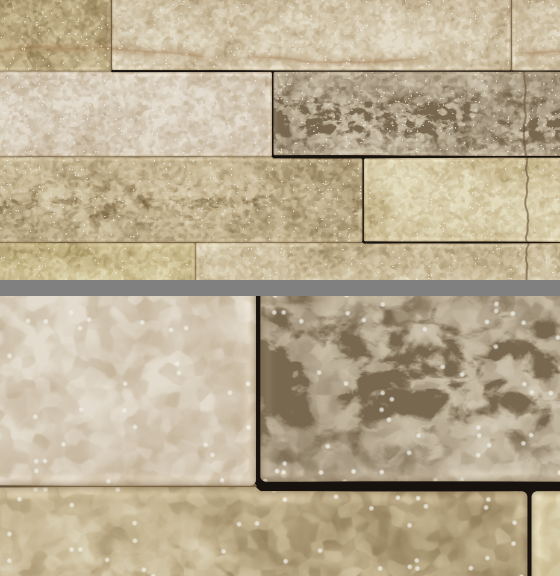
Top, the full canvas; bottom, a detail of the centre.
Write a WebGL 1 fragment shader that draws this texture.

```glsl
precision highp float;
// Ledger-stone wall: four courses of long quartzite slabs in a staggered bond.
// Each slab has its own tone and dirt; blended crystals, layered noise and
// glints form the grain, and a rounded-box distance shapes the uneven joints.

uniform vec2 u_resolution;

float hash(vec2 p) {
  return fract(sin(dot(p, vec2(127.1, 311.7))) * 43758.5453);
}

float noise(vec2 p) {
  vec2 i = floor(p), f = fract(p);
  f = f * f * (3.0 - 2.0 * f);
  return mix(mix(hash(i), hash(i + vec2(1, 0)), f.x),
             mix(hash(i + vec2(0, 1)), hash(i + vec2(1, 1)), f.x), f.y);
}

float fbm(vec2 p) {
  float sum = 0.0, amp = 0.5;
  for (int i = 0; i < 5; i++) {
    sum += amp * noise(p);
    p = p * 2.03 + vec2(17.3, 9.1);
    amp *= 0.5;
  }
  return sum;
}

// Softly blended Voronoi cells, each with a random brightness
float crystals(vec2 p) {
  vec2 cell = floor(p);
  float sum = 0.0, total = 0.0;
  for (int y = -1; y <= 1; y++) {
    for (int x = -1; x <= 1; x++) {
      vec2 c = cell + vec2(x, y);
      vec2 d = c + vec2(hash(c), hash(c + 41.7)) - p;
      float weight = exp(-9.0 * dot(d, d));
      sum += weight * hash(c + 83.2);
      total += weight;
    }
  }
  return sum / total;
}

// Value belonging to one of the four courses, counted from the top
float pick(vec4 values, float row) {
  return dot(values, vec4(equal(vec4(0, 1, 2, 3), vec4(row))));
}

float jointOffset(float row) {
  return pick(vec4(0.398, 0.974, 1.297, 0.698), row);
}

void main() {
  float px = 1.0 / u_resolution.y;
  vec2 p = gl_FragCoord.xy * px;
  p.y = 1.0 - p.y;

  // Staggered layout
  vec2 size = vec2(1.428, 0.306);
  float course = (p.y + 0.052) / size.y;
  float row = floor(course);
  float along = (p.x - jointOffset(row)) / size.x;
  float column = floor(along);
  float right = step(0.0, column);
  vec2 local = (vec2(fract(along), fract(course)) - 0.5) * size;
  vec2 seed = p + vec2(column * 7.3, row * 3.7);

  // Joint widths: the gap opens below the right-hand slab of each course
  float above = floor(course + 0.5) - 1.0;
  float run = p.x - jointOffset(above);
  vec2 gap = vec2(pick(vec4(0.0012, 0.0026, 0.0024, 0.0003), row),
                  pick(vec4(0.0028, 0.0048, 0.0026, 0.0), above));
  gap.y *= smoothstep(-0.004, 0.004, run) * (1.0 - 0.6 * smoothstep(0.2, 0.9, run));
  gap.y += 0.0005 + 0.0008 * noise(vec2(p.x * 9.0, above));
  vec2 margin = 0.5 * size - abs(local);
  vec2 q = 0.007 - margin + gap;
  float inside = 0.007 - length(max(q, 0.0)) - min(max(q.x, q.y), 0.0);
  float gapWidth = margin.x < margin.y ? gap.x : gap.y;

  // Slab character
  float tone = mix(pick(vec4(0.47, 0.76, 0.49, 0.68), row),
                   pick(vec4(0.72, 0.46, 0.72, 0.62), row), right);
  float dirt = mix(pick(vec4(0.25, 0.03, 0.5, 0.08), row),
                   pick(vec4(0.12, 1.0, 0.1, 0.12), row), right);
  float ochre = mix(pick(vec4(0.03, -0.025, 0.015, 0.06), row),
                    pick(vec4(0.0, -0.005, 0.04, 0.015), row), right);

  // Clouds, mottling and crystal grain
  vec2 warped = seed + 0.012 * vec2(noise(seed * 40.0), noise(seed * 40.0 + 31.0));
  float cloud = fbm(seed * vec2(4.0, 6.0));
  tone += 0.75 * (cloud - 0.48) + 0.5 * (fbm(warped * 24.0) - 0.48);
  tone += 0.34 * (crystals(warped * 75.0) - 0.5) + 0.16 * (crystals(warped * 36.0) - 0.5);
  tone += 0.1 * smoothstep(0.02, 0.13, inside) - 0.05;

  // Dark mineral specks, thickest along the middle of dirty slabs
  float band = exp(-pow((local.y - 0.02) / 0.09, 2.0)) * smoothstep(0.35, 0.6, cloud + 0.08);
  float speck = smoothstep(0.52, 0.78, fbm(warped * vec2(34.0, 48.0)) + 0.12 * dirt);
  tone -= dirt * band * (0.12 + 0.9 * speck);

  tone = clamp(tone, -0.15, 1.0);
  vec3 tan1 = vec3(0.77, 0.705, 0.58);
  vec3 color = tone < 0.5 ? mix(vec3(0.56, 0.48, 0.355), tan1, tone * 2.0)
                          : mix(tan1, vec3(0.89, 0.86, 0.78), tone * 2.0 - 1.0);
  color.b -= ochre;
  color = mix(color, vec3(dot(color, vec3(0.33))), 0.22 * smoothstep(0.6, 1.0, dirt));

  // Rusty vein in the top course
  float vein = p.y - 0.165 - 0.06 * fbm(vec2(p.x * 3.0, 2.0)) + 0.02 * sin(p.x * 4.0);
  float rust = exp(-abs(vein) / 0.009) * smoothstep(0.3, 0.65, noise(vec2(p.x * 5.0, 8.0)) + 0.2);
  color = mix(color, vec3(0.62, 0.46, 0.29), 0.5 * rust * (1.0 - step(0.5, row)));

  // Glints
  vec2 glintCell = floor(p * 95.0);
  vec2 glintAt = 0.3 + 0.4 * vec2(hash(glintCell + 5.0), hash(glintCell + 9.0));
  float glint = smoothstep(0.38, 0.12, length(fract(p * 95.0) - glintAt));
  color = mix(color, vec3(0.94, 0.94, 0.91), 0.75 * glint * step(0.95 - 0.03 * dirt, hash(glintCell)));

  // Hairline crack through the lower courses
  float crackX = 1.871 + 0.005 * row + 0.022 * (fbm(vec2(p.y * 22.0, 4.0)) - 0.48);
  float crack = 1.0 - smoothstep(0.0008, 0.0025 + px, abs(p.x - crackX));
  color = mix(color, vec3(0.42, 0.33, 0.22), 0.65 * crack * step(0.5, row));

  // Pale bevel, shaded rim and open joint
  color += 0.045 * exp(-pow((inside - 0.009) / 0.005, 2.0));
  color = mix(color, vec3(0.5, 0.41, 0.28), 0.4 * exp(-max(inside, 0.0) / 0.003));
  vec3 jointColor = mix(vec3(0.48, 0.39, 0.26), vec3(0.09, 0.07, 0.05), smoothstep(0.0007, 0.0024, gapWidth));
  color = mix(jointColor, color, smoothstep(-0.6 * px, 0.6 * px, inside));
  gl_FragColor = vec4(color, 1.0);
}
```
